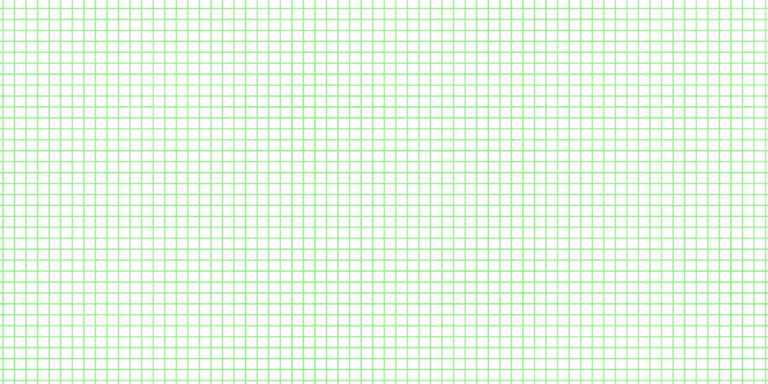
This pattern is drawn by a WebGL 1 fragment shader. Its source:

```glsl
precision highp float;

// Draws fine green graph paper: thin ruled lines on a near-white sheet.
// Each axis repeats with fract; lines are smoothed by a tent filter, and
// the ink varies a little from line to line and slowly over the sheet.

uniform vec2 u_resolution;

const vec2 CELL_COUNT = vec2(66.47, 35.1);      // repeats across and down
const vec2 FIRST_LINE = vec2(0.0039, 0.0092);   // first line centre, share of canvas
const float LINE_WIDTH = 0.00332;               // share of canvas height
const float LINE_VARIATION = 0.10;              // ink change between lines
const float SHEET_VARIATION = 0.08;             // slow ink change over the sheet
const float SHEET_SCALE = 4.0;                  // noise cells per canvas height
const vec3 PAPER_COLOR = vec3(0.997, 1.0, 0.997);
const vec3 LINE_COLOR = vec3(0.565, 0.937, 0.515);

float hash(vec2 p) {
    vec3 q = fract(vec3(p.xyx) * 0.1031);
    q += dot(q, q.yzx + 33.33);
    return fract((q.x + q.y) * q.z);
}

// Smooth value noise from 0 to 1.
float valueNoise(vec2 p) {
    vec2 corner = floor(p);
    vec2 f = fract(p);
    f = f * f * (3.0 - 2.0 * f);
    float bottom = mix(hash(corner), hash(corner + vec2(1.0, 0.0)), f.x);
    float top = mix(hash(corner + vec2(0.0, 1.0)), hash(corner + 1.0), f.x);
    return mix(bottom, top, f.y);
}

// Integral of a tent that reaches one pixel to each side.
vec2 tentIntegral(vec2 x) {
    x = clamp(x, -1.0, 1.0);
    return x - 0.5 * x * abs(x);
}

// Filtered share of the pixel covered by the line, per axis.
vec2 lineCoverage(vec2 offset, float pixel) {
    float halfLine = 0.5 * LINE_WIDTH;
    return tentIntegral((offset + halfLine) / pixel)
         - tentIntegral((offset - halfLine) / pixel);
}

void main() {
    vec2 uv = gl_FragCoord.xy / u_resolution;
    vec2 aspect = vec2(u_resolution.x / u_resolution.y, 1.0);
    float pixel = 1.0 / u_resolution.y;

    // Nearest line on each axis: its index and the offset in canvas heights.
    vec2 cell = (uv - FIRST_LINE) * CELL_COUNT + 0.5;
    vec2 lineIndex = floor(cell);
    vec2 offset = (fract(cell) - 0.5) / CELL_COUNT * aspect;

    // Ink strength per line and across the sheet.
    vec2 random = vec2(hash(vec2(lineIndex.x, 7.0)), hash(vec2(lineIndex.y, 91.0)));
    vec2 strength = 1.0 + LINE_VARIATION * (2.0 * random - 1.0);
    float drift = valueNoise(uv * aspect * SHEET_SCALE + 5.0);
    strength *= 1.0 + SHEET_VARIATION * (2.0 * drift - 1.0);

    // Union of both directions, a little darker where lines cross.
    vec2 coverage = clamp(lineCoverage(offset, pixel) * strength, 0.0, 1.0);
    float ink = 1.0 - (1.0 - coverage.x) * (1.0 - coverage.y);
    gl_FragColor = vec4(mix(PAPER_COLOR, LINE_COLOR, ink), 1.0);
}
```
